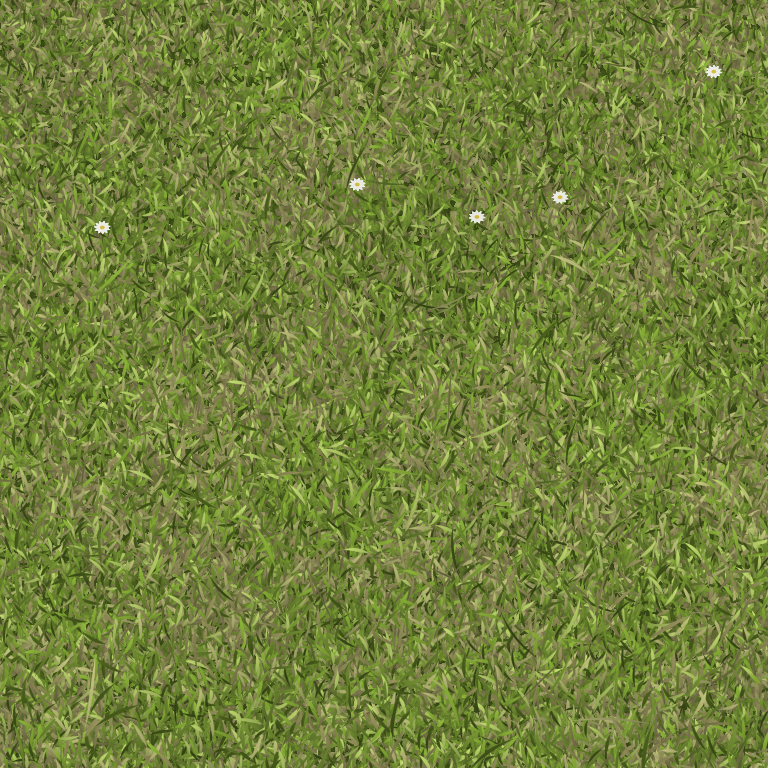
A WebGL 2 fragment shader for this texture:

```glsl
#version 300 es
precision highp float;
// A sunlit mown lawn: cellular moss speckle lies under many layers of short,
// tapered blades scattered on jittered grids. Layered sines form dry patches,
// and a few pale straws and small daisies lie on top.

uniform vec2 u_resolution;
out vec4 fragColor;

vec4 hash4(vec3 p) {
    vec4 q = fract(p.xyzx * vec4(0.1031, 0.1030, 0.0973, 0.1099));
    q += dot(q, q.wzxy + 33.33);
    return fract((q.xxyz + q.yzzw) * q.zywx);
}

// Uneven waves, roughly -1 to 1, for the broad patches
float patches(vec2 p) {
    p += 0.06 * sin(p.yx * vec2(17.0, 13.0) + vec2(1.0, 4.0));
    float broad = sin(p.x * 11.0 + p.y * 7.0 + 0.5) * sin(p.y * 14.0 - p.x * 5.0 + 2.0);
    float fine = sin(p.x * 37.0 - p.y * 23.0) * sin(p.y * 43.0 + p.x * 19.0 + 1.0);
    return 0.6 * broad + 0.4 * fine;
}

// Chooses a dry or a green tone; h holds two random numbers
vec3 grassTone(vec2 h, float dryness) {
    if (h.x < dryness)
        return h.y < 0.62 ? vec3(0.49, 0.47, 0.30) : vec3(0.62, 0.62, 0.40);
    if (h.y < 0.17) return vec3(0.24, 0.31, 0.09);
    if (h.y < 0.55) return vec3(0.38, 0.47, 0.17);
    if (h.y < 0.83) return vec3(0.45, 0.58, 0.18);
    return vec3(0.61, 0.69, 0.35);
}

// Speckled ground: each point takes the tone of its nearest cell
vec3 moss(vec2 p, float dryness) {
    vec2 g = p * 150.0;
    float nearest = 9.0;
    vec4 chosen = vec4(0.0);
    for (int y = -1; y <= 1; y++)
    for (int x = -1; x <= 1; x++) {
        vec2 cell = floor(g) + vec2(x, y);
        vec4 h = hash4(vec3(cell, 3.0));
        float d = length(cell + h.xy - g);
        if (d < nearest) {
            nearest = d;
            chosen = h;
        }
    }
    return grassTone(chosen.zw, dryness + 0.1) * (1.02 - 0.25 * nearest);
}

// One layer of tapered, slightly bent blades, mostly upright
void addBlades(inout vec3 color, vec2 p, float pixel, float dryness,
               float frequency, float halfWidth, float density, float seed) {
    vec2 g = p * frequency;
    float size = 1.1 - 0.3 * clamp(p.y, 0.0, 1.0);
    for (int y = -1; y <= 1; y++)
    for (int x = -1; x <= 1; x++) {
        vec2 cell = floor(g) + vec2(x, y);
        vec4 a = hash4(vec3(cell, seed));
        vec4 b = hash4(vec3(cell, seed + 57.0));
        if (b.w > density) continue;
        float angle = (a.z + b.z - 1.0) * 1.7;
        vec2 up = vec2(sin(angle), cos(angle));
        vec2 offset = (g - cell - a.xy) / frequency;
        float reach = mix(0.35, 0.82, a.w) * size / frequency;
        float t = dot(offset, up) / reach;
        float side = dot(offset, vec2(up.y, -up.x)) + (b.x - 0.5) * 0.3 * reach * t * t;
        float d = abs(side) - halfWidth * size * mix(0.7, 1.3, b.y) * (1.0 - t * t);
        float cover = smoothstep(pixel, -pixel, d);
        vec3 tone = grassTone(vec2(fract(a.w * 7.0 + b.z), b.x), dryness);
        tone *= mix(0.8, 1.18, b.y) + 0.1 * clamp(t, -1.0, 1.0);
        color = mix(color, tone, cover);
    }
}

// Sparse daisies in the far part of the lawn
void addDaisies(inout vec3 color, vec2 p, float pixel) {
    vec2 cell = floor(p * 6.0);
    vec4 h = hash4(vec3(cell, 91.0));
    if (h.z > 0.42 || cell.y < 4.0) return;
    vec2 v = p - (cell + 0.15 + 0.7 * h.xy) / 6.0;
    v.y *= 1.25;
    float r = length(v);
    float petals = 0.0095 + 0.0015 * cos(11.0 * atan(v.y, v.x) + 6.0 * h.w);
    color = mix(color, vec3(0.92, 0.92, 0.90), smoothstep(pixel, -pixel, r - petals));
    color = mix(color, vec3(0.82, 0.73, 0.25), smoothstep(pixel, -pixel, r - 0.003));
}

void main() {
    float side = min(u_resolution.x, u_resolution.y);
    vec2 p = gl_FragCoord.xy / side;
    float pixel = 0.75 / side;
    float wave = patches(p);
    float dryness = 0.3 + 0.3 * wave;

    vec3 color = moss(p, dryness);
    for (int i = 0; i < 10; i++) {
        float layer = float(i);
        addBlades(color, p, pixel, dryness, 66.0 - 2.6 * layer, 0.0018, 0.85, 11.0 + layer);
    }

    // Longer blades, then pale straws
    addBlades(color, p, pixel, 0.1, 22.0, 0.0019, 0.3, 31.0);
    addBlades(color, p, pixel, 1.0, 15.0, 0.0015, 0.13, 37.0);
    addDaisies(color, p, pixel);

    fragColor = vec4(color * (1.0 + 0.04 * patches(p * 0.6 + 3.0)), 1.0);
}
```
